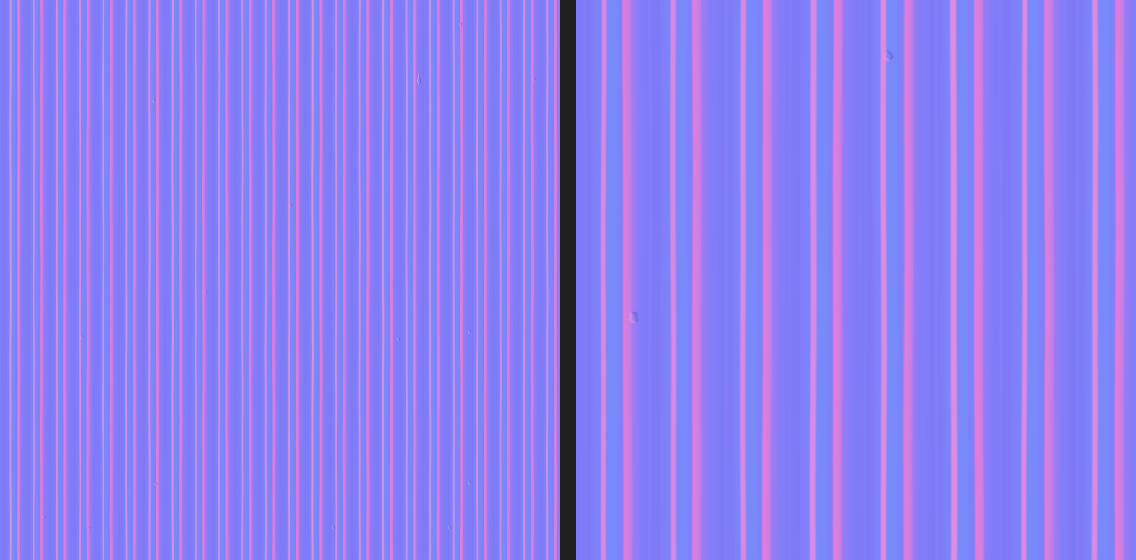
Left: the whole. Right: its middle third, enlarged.
Reproduce this texture map procedurally as a three.js fragment shader.

```glsl
// Normal-map style sheet of 24 vertical ribs: each has a thin lilac line, a blue
// groove and a wider pink line that fades to violet. Layered sines bend the lines
// slightly, fine streaks tint the flats, and a cell grid scatters small chips.

varying vec2 vUv;

const float TAU = 6.2831853;
const float RIBS = 24.0;

// Positions and widths across one rib, as fractions of its width
const vec2 THIN_LINE = vec2(0.360, 0.452);
const vec2 WIDE_LINE = vec2(0.690, 0.815);
const float TAIL_END = 0.97;
const float EDGE = 0.022;
const float WOBBLE = 0.009;

const vec3 FLAT_BLUE = vec3(0.51, 0.49, 0.98);
const vec3 SHADE_BLUE = vec3(0.475, 0.465, 0.945);
const vec3 GROOVE_BLUE = vec3(0.47, 0.54, 0.98);
const vec3 THIN_PINK = vec3(0.86, 0.55, 0.89);
const vec3 WIDE_PINK = vec3(0.87, 0.49, 0.86);
const vec3 ORCHID = vec3(0.76, 0.50, 0.91);
const vec3 VIOLET = vec3(0.63, 0.48, 0.95);
const vec3 CHIP_DARK = vec3(0.34, 0.42, 0.84);
const vec3 CHIP_LIGHT = vec3(0.88, 0.58, 0.88);

const float CHIP_CELLS = 9.0;
const float CHIP_CHANCE = 0.25;
const float LONG_CHIP_CHANCE = 0.22;

float hash(vec2 p) {
  vec3 q = fract(vec3(p.xyx) * 0.1031);
  q += dot(q, q.yzx + 33.33);
  return fract((q.x + q.y) * q.z);
}

// Soft-edged band between two limits
float band(float x, vec2 limits) {
  return smoothstep(limits.x - EDGE, limits.x + EDGE, x)
       * (1.0 - smoothstep(limits.y - EDGE, limits.y + EDGE, x));
}

// Slow unevenness along a line, in -1..1
float unevenness(float y, float seed) {
  return 0.6 * sin(TAU * (y * 2.0 + seed))
       + 0.4 * sin(TAU * (y * 5.0 + seed * 7.3));
}

// Slow sideways shift of the ribs over the whole sheet
float drift(float x) {
  return 0.015 + 0.035 * cos(TAU * (x - 0.94));
}

vec3 ribs(vec2 uv) {
  float s = uv.x * RIBS - drift(uv.x);
  float id = mod(floor(s), RIBS);
  float x = fract(s);
  float seedA = hash(vec2(id, 3.0));
  float seedB = hash(vec2(id, 8.0));

  // Flats with faint vertical streaks
  float streak = 0.5 + 0.28 * sin(TAU * s * 6.0 + 2.0 * sin(TAU * s * 0.37))
               + 0.22 * sin(TAU * s * 11.0 + 0.8 * unevenness(uv.y, seedB));
  float hollow = smoothstep(0.0, 0.1, x) * (1.0 - smoothstep(0.12, 0.34, x));
  vec3 color = mix(FLAT_BLUE, SHADE_BLUE, streak * (0.2 + 0.55 * hollow));

  // Blue groove, with a slim echo before the thin line
  float xa = x + WOBBLE * unevenness(uv.y, seedA);
  float xb = x + WOBBLE * unevenness(uv.y, seedB) - 0.025 * (seedA - 0.5);
  color = mix(color, GROOVE_BLUE, 0.5 * band(xa, vec2(0.28, THIN_LINE.x)));
  color = mix(color, GROOVE_BLUE, band(xa, vec2(THIN_LINE.y, 0.61)));
  color = mix(color, GROOVE_BLUE, 0.35 * band(xb, vec2(0.61, WIDE_LINE.x)));

  // Violet tail behind the wide line, uneven from rib to rib
  float tail = 1.0 - smoothstep(WIDE_LINE.y, TAIL_END, x);
  tail *= step(WIDE_LINE.x + 0.05, x);
  tail *= 0.65 + 0.35 * seedB + 0.1 * unevenness(uv.y, seedA);
  color = mix(color, VIOLET, clamp(tail, 0.0, 1.0));

  // Wide line: pink first, orchid toward the tail
  float turn = smoothstep(WIDE_LINE.x + 0.04, WIDE_LINE.y, xb + 0.04 * (seedB - 0.5));
  color = mix(color, mix(WIDE_PINK, ORCHID, turn), band(xb, WIDE_LINE));

  // Thin line
  float thinning = 0.015 * seedB;
  vec2 thin = THIN_LINE + vec2(thinning, -thinning * 0.5);
  return mix(color, THIN_PINK, (0.88 + 0.12 * seedA) * band(xa, thin));
}

// One possible chip per cell: a small rim, light on one side and dark on the other
vec3 addChip(vec3 color, vec2 uv) {
  vec2 cell = floor(uv * CHIP_CELLS);
  float present = step(hash(cell + 17.0), CHIP_CHANCE);
  float isLong = step(hash(cell + 41.0), LONG_CHIP_CHANCE);
  vec2 jitter = vec2(hash(cell + 5.0), hash(cell + 29.0));
  vec2 center = (cell + 0.2 + 0.6 * jitter) / CHIP_CELLS;
  vec2 size = mix(vec2(0.0032, 0.0036), vec2(0.0034, 0.0105), isLong);
  vec2 d = (uv - center) / size;
  float r = length(d) + 0.12 * sin(d.y * 5.0 + jitter.x * TAU);
  float rim = smoothstep(0.2, 0.6, r) * (1.0 - smoothstep(0.7, 1.1, r));
  vec3 tint = mix(CHIP_LIGHT, CHIP_DARK, smoothstep(-0.3, 0.4, d.x + 0.4 * d.y * (1.0 - isLong)));
  return mix(color, tint, present * rim * mix(0.65, 0.9, isLong));
}

void main() {
  gl_FragColor = vec4(addChip(ribs(vUv), vUv), 1.0);
}
```
